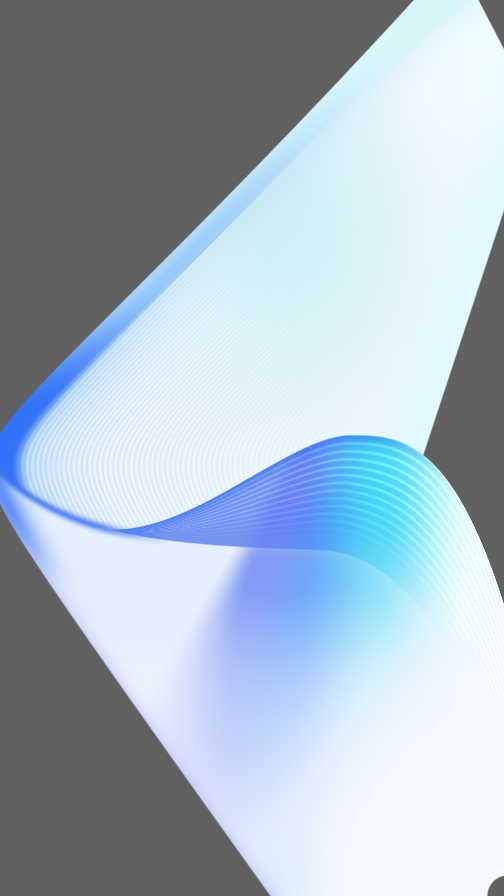
Give the GLSL for this background, as a Shadertoy shader.

```glsl
// A folded translucent ribbon on flat grey: a tall pale sheet, a blue crease and a lower sheet.
// Each border is a curve formula; soft masks between the curves blend the colour gradients,
// and fine pinstripes follow the borders. Lengths are in canvas heights, y pointing down.

#define GREY        vec3(0.38)
#define WHITE       vec3(0.95, 0.975, 0.995)
#define PALE_CYAN   vec3(0.85, 0.965, 0.98)
#define SKY         vec3(0.60, 0.79, 0.98)
#define DEEP_BLUE   vec3(0.20, 0.45, 0.97)
#define VIOLET_BLUE vec3(0.40, 0.51, 0.95)
#define CYAN        vec3(0.28, 0.83, 0.96)
#define CREST       vec2(0.3906, 0.4857)
#define HEM_WIDTH   0.034
#define STRIPE_STEP 0.0058
#define CREASE_LINES 15.0

// Left outline: two slanted edges joined by a rounded corner.
float leftEdge(float y) {
    float upper = 0.460 - 0.92 * y - 0.164 * y * y;
    float lower = -0.420 + 0.72 * y;
    return 0.5 * (upper + lower) + length(vec2(0.5 * (upper - lower), 0.041));
}

// Right outline of the tall sheet.
float rightEdge(float y) {
    return min(0.534 + 0.52 * y, 0.640 - 0.33 * y);
}

// Top of the crease: a slow rise to the crest, then a steep fall.
float creaseTop(float x) {
    float rise = pow(clamp((CREST.x - x) / 0.267, 0.0, 1.0), 0.88);
    float fall = pow(max((x - CREST.x) / 0.172, 0.0), 2.88);
    return CREST.y + 0.1055 * smoothstep(0.0, 1.0, rise) + 0.189 * fall;
}

// Bottom of the crease, which runs on as the seam of the lower sheet.
float creaseBottom(float x) {
    float fall = pow(max((x - 0.3516) / 0.211, 0.0), 2.2);
    return 0.616 - 0.069 * exp(-(x - 0.0234) / 0.0977) + 0.2305 * fall;
}

// Left border of the blue shade on the lower sheet.
float shadeEdge(float y) {
    return 0.195 + 0.13 * pow(max(0.86 - y, 0.0) / 0.345, 1.5);
}

float cover(float d, float soft) {
    return smoothstep(-soft, soft, d);
}

float glow(vec2 p, vec2 centre, vec2 size) {
    vec2 d = (p - centre) / size;
    return exp(-dot(d, d));
}

vec3 tallSheet(vec2 p, float left, float px) {
    float inner = left + HEM_WIDTH + 0.2 * max(0.12 - p.y, 0.0);
    float d = p.x - inner;
    float low = smoothstep(0.27, 0.46, p.y);

    // Front face with a faint cyan bloom and pinstripes.
    vec3 face = mix(WHITE, vec3(0.80, 0.95, 0.96), 0.8 * glow(p, vec2(0.33, 0.26), vec2(0.14, 0.17)));
    face = mix(face, vec3(0.88, 0.98, 1.0), smoothstep(0.09, 0.0, rightEdge(p.y) - p.x));
    face = mix(face, vec3(0.95, 1.0, 1.0), glow(p, vec2(0.52, 0.05), vec2(0.09)));
    face = mix(face, SKY, (0.2 + 0.4 * low) * exp(-max(d, 0.0) / 0.035));
    float stripe = 0.5 + 0.5 * cos(6.2832 * d / STRIPE_STEP);
    float fade = 0.035 + 0.07 * low * smoothstep(0.35, 0.05, p.x);
    face -= fade * stripe * smoothstep(0.5, 0.3, p.x) * vec3(1.0, 0.65, 0.25);

    // Hem, deepening towards the rounded corner.
    vec3 hem = mix(PALE_CYAN, SKY, smoothstep(0.04, 0.32, p.y));
    hem = mix(hem, DEEP_BLUE, smoothstep(0.31, 0.46, p.y));
    hem = mix(hem, PALE_CYAN, 0.35 * (1.0 - low) * smoothstep(0.02, 0.0, p.x - left));
    return mix(hem, face, cover(d, px + 0.009 * low));
}

vec3 lowerSheet(vec2 p, float left, float crease, float px) {
    float top = creaseTop(p.x), bottom = creaseBottom(p.x);

    // Pale ground, with the violet crease on its left part.
    vec3 ground = mix(vec3(0.89, 0.93, 0.99), vec3(0.96, 0.965, 1.0), smoothstep(0.64, 0.85, p.y));
    vec3 col = mix(ground, vec3(0.46, 0.58, 0.94), crease);

    // Blue to cyan shade that pales downwards and to the right.
    float edge = shadeEdge(p.y);
    vec3 shade = mix(VIOLET_BLUE, vec3(0.25, 0.56, 0.97), smoothstep(0.02, 0.11, p.x - edge));
    shade = mix(shade, CYAN, smoothstep(0.33, 0.43, p.x));
    shade = mix(shade, vec3(0.88, 0.99, 0.99), smoothstep(0.42, 0.53, p.x));
    float reach = mix(0.24, 0.13, smoothstep(0.25, 0.48, p.x));
    float depth = max(p.y - 0.56, 0.0) / reach;
    vec3 lit = mix(vec3(0.96, 0.97, 1.0), shade, exp(-depth * depth));
    lit = mix(lit, vec3(0.74, 0.80, 0.98), 0.6 * glow(p, vec2(0.23, 0.80), vec2(0.09, 0.11)));
    float soft = 0.016 + 0.07 * smoothstep(0.6, 0.9, p.y);
    col = mix(col, lit, cover(p.x - edge, soft));
    col = mix(col, vec3(0.84, 0.92, 0.99), 0.7 * glow(p, vec2(0.31, 1.0), vec2(0.04, 0.09)));

    // Lines along the crease, its dark rim and the seam.
    float t = (p.y - top) / max(bottom - top, 0.01);
    float lines = pow(0.5 + 0.5 * cos(6.2832 * CREASE_LINES * t), 3.0);
    col += 0.14 * lines * crease * smoothstep(1.0, 0.2, t);
    float rim = exp(-max(p.y - top, 0.0) / 0.007) * smoothstep(0.51, 0.40, p.x);
    col = mix(col, vec3(0.20, 0.44, 0.91), 0.75 * rim * crease);
    col = mix(col, WHITE, 0.25 * cover(p.y - bottom, px) * exp(-max(p.y - bottom, 0.0) / 0.025));

    // Blue rim near the corner, thinning to lilac further down.
    float d = max(p.x - left, 0.0);
    col = mix(col, DEEP_BLUE, smoothstep(0.67, 0.56, p.y) * exp(-pow(d / 0.022, 2.0)));
    return mix(col, vec3(0.70, 0.74, 0.97), 0.6 * exp(-d / 0.009));
}

void mainImage(out vec4 fragColor, in vec2 fragCoord) {
    float px = 1.0 / iResolution.y;
    vec2 p = vec2(fragCoord.x, iResolution.y - fragCoord.y) * px;
    float left = leftEdge(p.y), top = creaseTop(p.x), bottom = creaseBottom(p.x);

    // Lower sheet lies in front of the tall one.
    float crease = cover(p.y - top, px) * cover(bottom - p.y, px);
    float front = cover(p.y - min(top, bottom), px);
    vec3 col = mix(tallSheet(p, left, px), lowerSheet(p, left, crease, px), front);
    float fold = exp(-pow((p.y - bottom) / 0.005, 2.0)) * smoothstep(0.20, 0.10, p.x);
    col = mix(col, vec3(0.27, 0.47, 0.93), 0.85 * fold);

    // Silhouette with a rounded notch in the lower right corner.
    float inside = cover(p.x - left, 1.3 * px) * max(front, cover(rightEdge(p.y) - p.x, px));
    inside *= cover(length(p - vec2(0.567, 1.0)) - 0.023, px);
    fragColor = vec4(mix(GREY, clamp(col, 0.0, 1.0), inside), 1.0);
}
```
